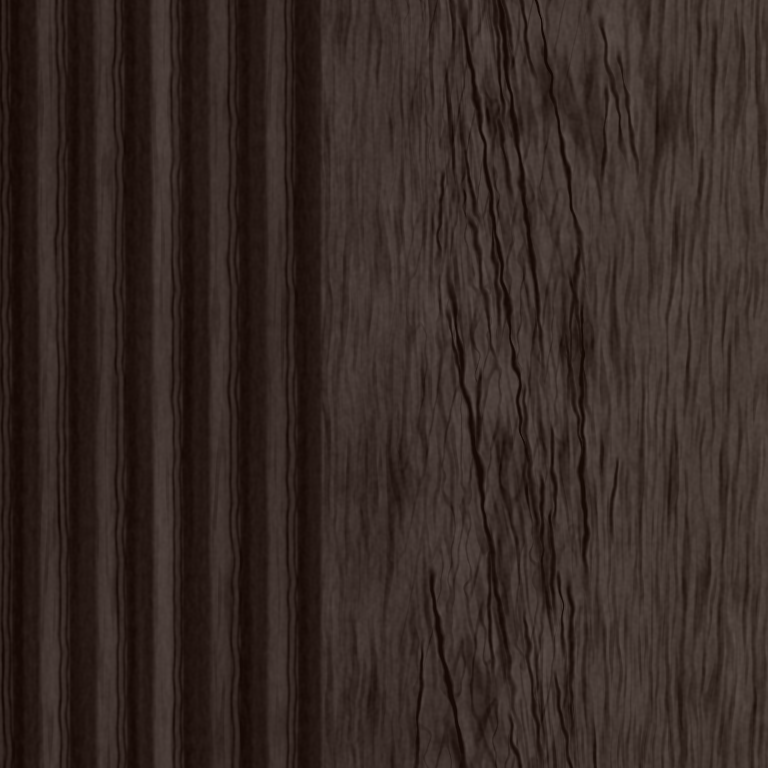
Write a WebGL 2 fragment shader that draws this texture.

```glsl
#version 300 es
precision highp float;
// Dark stained wood: a fluted moulding on the left, a cracked grained panel on the right.
uniform vec2 u_resolution;
out vec4 fragColor;

vec2 hash2(vec2 p) {
  vec3 q = fract(p.xyx * vec3(0.1031, 0.1030, 0.0973));
  q += dot(q, q.yzx + 33.33);
  return fract((q.xx + q.yz) * q.zy);
}

float corner(vec2 cell, vec2 offset) {
  return dot(hash2(cell) * 2.0 - 1.0, offset);
}

// Gradient noise, roughly -0.6 to 0.6.
float noise(vec2 p) {
  vec2 i = floor(p), f = fract(p);
  vec2 w = f * f * f * (f * (f * 6.0 - 15.0) + 10.0);
  vec2 e = vec2(1.0, 0.0);
  return mix(mix(corner(i, f), corner(i + e, f - e), w.x),
             mix(corner(i + e.yx, f - e.yx), corner(i + 1.0, f - 1.0), w.x), w.y);
}

float band(float x, float a, float b, float soft) {
  return smoothstep(a - soft, a + soft, x) - smoothstep(b - soft, b + soft, x);
}

// Tapered, wandering split running from top to bottom.
float crack(vec2 p, vec2 top, vec2 bottom, float bow, float width) {
  float t = (top.y - p.y) / (top.y - bottom.y);
  float x = mix(top.x, bottom.x, t) + bow * t * (1.0 - t);
  if (t < 0.0 || t > 1.0 || abs(p.x - x) > 0.025) return 0.0;
  x += 0.006 * noise(vec2(top.x * 90.0, p.y * 17.0)) + 0.005 * noise(p * vec2(60.0, 45.0));
  float taper = smoothstep(0.0, 0.12, t) * (1.0 - smoothstep(0.65, 1.0, t));
  float w = width * (0.8 + 1.5 * noise(vec2(top.x * 50.0, p.y * 22.0)));
  return taper * (1.0 - smoothstep(0.1 * w, w + 0.0015, abs(p.x - x)));
}

// Depth of the panel's pores and splits.
float panelDepth(vec2 p) {
  // The grain leans through the cracked strip and slightly back beyond it.
  float lean = 0.14 * exp(-pow(abs(p.x - 0.66) / 0.1, 2.0)) - 0.035 * smoothstep(0.76, 0.88, p.x);
  float u = p.x + lean * (p.y - 0.5) + 0.008 * noise(p * vec2(14.0, 9.0)) + 0.003 * noise(p * vec2(50.0, 28.0));
  float rough = smoothstep(0.46, 0.62, p.x);
  float pores = smoothstep(-0.02, 0.32, noise(vec2(u * 88.0, p.y * 6.5)));
  float fine = smoothstep(-0.05, 0.35, noise(vec2(u * 150.0 + 9.0, p.y * 15.0)));
  float d = pores * mix(0.42, 0.75, rough) + fine * mix(0.3, 0.5, rough);

  // Thin checks crossing the leaning grain.
  float cross = noise(vec2((p.x - 0.09 * p.y) * 48.0, p.y * 7.0) + 0.3 * noise(p * 40.0));
  d += 0.5 * rough * (1.0 - smoothstep(0.68, 0.82, p.x)) * (1.0 - smoothstep(0.01, 0.08, abs(cross)));

  // Long main splits.
  float c = crack(p, vec2(0.592, 1.06), vec2(0.725, 0.12), 0.012, 0.0062);
  c = max(c, crack(p, vec2(0.642, 1.06), vec2(0.722, 0.42), 0.005, 0.0056));
  c = max(c, crack(p, vec2(0.578, 0.69), vec2(0.69, -0.04), -0.006, 0.0066));
  c = max(c, crack(p, vec2(0.556, 0.28), vec2(0.622, -0.08), -0.012, 0.0078));
  c = max(c, crack(p, vec2(0.687, 1.06), vec2(0.772, 0.58), 0.006, 0.0048));
  c = max(c, crack(p, vec2(0.757, 0.64), vec2(0.768, 0.16), -0.012, 0.0050));

  // Scattered short splits.
  for (int i = 0; i < 28; i++) {
    vec2 r = hash2(vec2(float(i) * 7.3 + 2.0, 17.0));
    vec2 top = vec2(0.54 + 0.27 * r.x, (float(i) + 2.0 + r.y) / 27.0);
    float len = 0.12 + 0.16 * r.y;
    float slope = mix(0.17, -0.07, smoothstep(0.25, 1.0, fract(r.x * 5.0 + r.y)));
    c = max(c, 0.8 * crack(p, top, top + vec2(slope * len, -len), 0.0, 0.0044));
  }
  return max(d, c * 1.8);
}

float panelTone(vec2 p) {
  float d = panelDepth(p);
  float lip = panelDepth(p - vec2(0.004, 0.0)) - d;
  float tone = 0.047 + 0.028 * smoothstep(0.46, 0.62, p.x) - 0.098 * d + 0.024 * lip;
  tone += 0.035 * noise(p * vec2(9.0, 4.0)) + 0.05 * noise(p * vec2(36.0, 9.0));
  return tone - 0.018 * (1.0 - smoothstep(0.0, 0.45, p.y));
}

float fluteTone(vec2 p) {
  float x = p.x + 0.004 * (p.y - 0.5) + 0.002 * noise(vec2(p.x * 30.0, p.y * 9.0));
  float cycle = (x - 0.418) / 0.0742;
  float s = fract(cycle), id = floor(cycle);

  // Rounded face, narrow beads, deep shadow, then a dim slope.
  float tone = -0.066 + 0.03 * noise(vec2(x * 90.0, p.y * 3.0));
  tone -= 0.038 * band(s, 0.58, 0.76, 0.06);
  float face = band(s, 0.05, 0.42, 0.06);
  tone += face * (0.078 + 0.026 * sin(s * 7.5) + 0.05 * noise(vec2(id * 3.7, p.y * 3.0)));
  tone += 0.03 * face * exp(-pow(abs(id + 3.0), 2.0) * 2.0);
  tone += 0.068 * band(s, 0.42, 0.57, 0.025);

  // Two dark, slightly ragged grooves beside each face.
  float ragged = s + 0.07 * noise(vec2(id * 5.3, p.y * 28.0)) + 0.05 * noise(vec2(id * 2.3, p.y * 7.0));
  float grooves = exp(-pow(abs(ragged - 0.41) / 0.03, 2.0)) + exp(-pow(abs(ragged - 0.53) / 0.03, 2.0));
  tone -= 0.085 * grooves;
  tone -= 0.04 * face * smoothstep(-0.02, 0.35, noise(vec2(x * 140.0, p.y * 11.0)));
  return tone - 0.02 * (1.0 - smoothstep(0.0, 0.06, p.x));
}

void main() {
  vec2 p = gl_FragCoord.xy / u_resolution;
  float onPanel = smoothstep(0.415, 0.422, p.x);
  float tone = mix(fluteTone(p), panelTone(p), onPanel);
  tone += (0.045 * noise(p * vec2(170.0, 70.0)) + 0.025 * noise(p * 190.0 + 5.0)) * mix(0.7, 1.0, onPanel);
  tone = clamp(tone, -0.125, 0.13);

  // Reddish walnut drifting to a greyer brown at the right.
  vec3 walnut = mix(vec3(0.210, 0.160, 0.143), vec3(0.214, 0.166, 0.142), smoothstep(0.55, 1.0, p.x));
  fragColor = vec4(max(walnut + tone, 0.0), 1.0);
}
```
